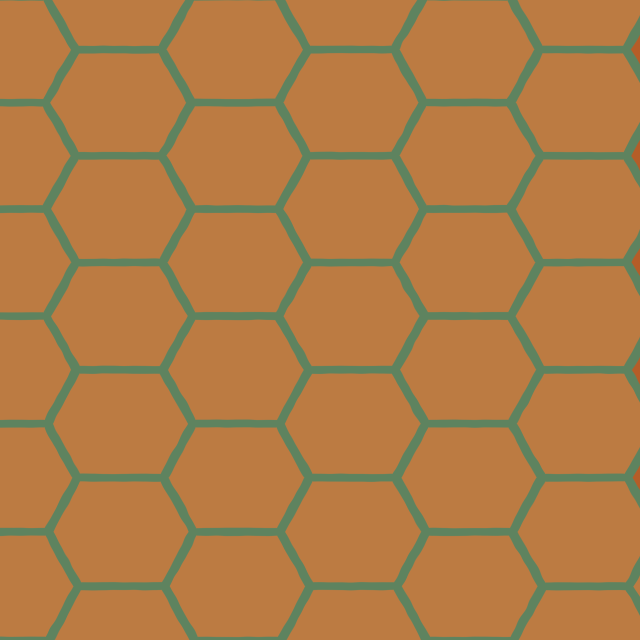
A three.js fragment shader for this pattern:

```glsl
#define COLUMN_PITCH 0.1814
#define ROW_PITCH 0.1675
#define TIP_REACH 0.1140
#define FLAT_HALF_WIDTH 0.0060
#define SLANT_HALF_WIDTH 0.0070
#define WOBBLE vec2(0.0013, 0.0005)
#define WOBBLE_SCALE 62.0
#define CELL_COLOR vec3(0.737, 0.482, 0.259)
#define DARK_COLOR vec3(0.710, 0.365, 0.155)
#define LINE_COLOR vec3(0.369, 0.514, 0.373)

varying vec2 vUv;

float hash(vec2 p) {
  vec3 q = fract(p.xyx * vec3(0.1031, 0.1030, 0.0973));
  q += dot(q, q.yzx + 33.33);
  return fract((q.x + q.y) * q.z);
}

float valueNoise(vec2 p) {
  vec2 i = floor(p);
  vec2 f = fract(p);
  f = f * f * (3.0 - 2.0 * f);
  float low = mix(hash(i), hash(i + vec2(1.0, 0.0)), f.x);
  float high = mix(hash(i + vec2(0.0, 1.0)), hash(i + 1.0), f.x);
  return mix(low, high, f.y);
}

// Distance from a point inside a hexagon to the edge of its outline band.
float insetDistance(vec2 p) {
  p = abs(p);
  float halfHeight = 0.5 * ROW_PITCH;
  vec2 normal = normalize(vec2(halfHeight, 2.0 * TIP_REACH - COLUMN_PITCH));
  float flatEdge = halfHeight - p.y - FLAT_HALF_WIDTH;
  float slantEdge = dot(vec2(TIP_REACH, 0.0) - p, normal) - SLANT_HALF_WIDTH;
  return min(flatEdge, slantEdge);
}

// Grid space: rows count down from the top, with a slight stretch and lean.
vec2 toGrid(vec2 uv) {
  vec2 p = vec2(uv.x, 1.0 - uv.y);
  vec2 jitter = vec2(valueNoise(p * WOBBLE_SCALE),
                     valueNoise(p * WOBBLE_SCALE + 71.0));
  p += WOBBLE * (2.0 * jitter - 1.0);
  float row = (p.y - 0.0775) / 0.1654;
  row -= 0.0027 * row * row;
  return vec2(p.x - 0.004 - 0.0052 * p.y * p.y, row * ROW_PITCH);
}

void main() {
  vec2 grid = toGrid(vUv);

  // Two interleaved rectangular lattices hold the hexagon centres.
  vec2 period = vec2(2.0 * COLUMN_PITCH, ROW_PITCH);
  vec2 evenId = floor(grid / period + 0.5);
  vec2 oddId = floor(grid / period);
  float evenInset = insetDistance(grid - evenId * period);
  float oddInset = insetDistance(grid - (oddId + 0.5) * period);

  // Darker cells in the last column, except at its foot.
  bool isDark = evenInset > oddInset && evenId.x > 2.5 && evenId.y < 4.5;
  vec3 cellColor = isDark ? DARK_COLOR : CELL_COLOR;

  float soften = 0.7 * fwidth(vUv.x);
  float fill = smoothstep(-soften, soften, max(evenInset, oddInset));
  gl_FragColor = vec4(mix(LINE_COLOR, cellColor, fill), 1.0);
}
```
